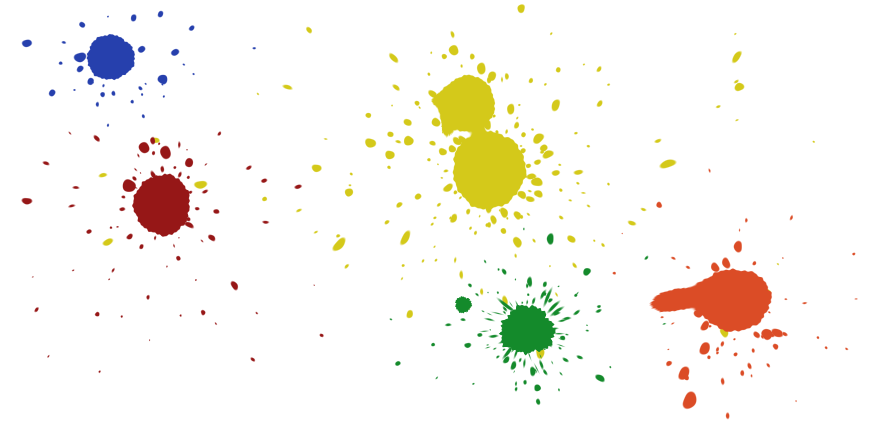
This background is drawn by a Shadertoy shader. Its source:

```glsl
// Paint splats in five inks with flung droplets on white paper.
#define PAPER  vec3(1.0)
#define BLUE   vec3(0.15, 0.25, 0.68)
#define RED    vec3(0.59, 0.09, 0.09)
#define YELLOW vec3(0.83, 0.79, 0.10)
#define GREEN  vec3(0.08, 0.54, 0.17)
#define ORANGE vec3(0.86, 0.30, 0.15)
#define SMALLEST_DROP 0.18
#define TAU 6.28319

vec4 hash4(float n) {
    return fract(sin(n * vec4(12.9, 78.2, 37.7, 93.1) + 1.7) * 43758.5);
}

float smoothMin(float a, float b, float k) {
    float h = max(k - abs(a - b), 0.0) / k;
    return min(a, b) - h * h * k * 0.25;
}

mat2 rotation(float a) {
    float c = cos(a), s = sin(a);
    return mat2(c, -s, s, c);
}

// Ellipse whose rim is roughened by layered sines
float blob(vec2 p, vec2 center, vec2 radii, float rough, float seed) {
    vec2 q = (p - center) / radii;
    float a = atan(q.y, q.x);
    float rim = sin(3.0 * a + seed) + 0.7 * sin(7.0 * a + seed * 2.3)
              + 0.6 * sin(13.0 * a + seed * 3.1) + 0.5 * sin(23.0 * a + seed * 4.7)
              + 0.4 * sin(37.0 * a + seed * 1.9);
    return (length(q) - 1.0 - rough * rim) * min(radii.x, radii.y);
}

// Droplets flung outward; arc holds the middle angle and the sweep
float spray(vec2 p, vec2 center, float inner, vec2 reach, vec2 arc,
            int count, float size, float stretch, float seed) {
    float d = 1e3;
    for (int i = 0; i < count; i++) {
        vec4 h = hash4(float(i) + seed * 17.3);
        float a = arc.x + arc.y * ((float(i) + h.x) / float(count) - 0.5);
        vec2 dir = vec2(cos(a), sin(a));
        vec2 q = p - center - dir * mix(vec2(inner), reach, pow(h.y, 1.5));
        q = rotation(a + 0.6 * (h.w - 0.5)) * q;
        q.x /= mix(1.0, stretch, h.w);
        q.y += 0.2 * q.x * sin(q.x / size * 2.0 + h.z * TAU);
        d = min(d, length(q) - size * mix(SMALLEST_DROP, 1.0, h.z * h.z));
    }
    return d;
}

vec3 paint(vec3 under, vec3 ink, float d) {
    float edge = 0.75 / iResolution.y;
    return mix(ink, under, smoothstep(-edge, edge, d));
}

void mainImage(out vec4 fragColor, in vec2 fragCoord) {
    vec2 p = fragCoord / iResolution.y;
    vec2 around = vec2(0.0, TAU);
    vec3 color = PAPER;
    float d;

    // Yellow: two joined splats and the widest spray
    vec2 c = vec2(1.091, 0.621);
    d = blob(p, c, vec2(0.081, 0.087), 0.022, 1.0);
    float upper = blob(p, vec2(1.044, 0.768), vec2(0.061, 0.063), 0.018, 4.0);
    upper = smoothMin(upper, blob(p, vec2(0.987, 0.777), vec2(0.021, 0.010), 0.05, 2.0), 0.03);
    upper = smoothMin(upper, blob(p, vec2(0.998, 0.722), vec2(0.012, 0.027), 0.05, 3.0), 0.02);
    d = smoothMin(d, upper, 0.018);
    d = min(d, spray(p, c, 0.085, vec2(0.14), around, 40, 0.008, 1.8, 1.0));
    d = min(d, spray(p, c, 0.11, vec2(0.33, 0.24), around, 60, 0.011, 1.7, 2.0));
    d = min(d, spray(p, c, 0.20, vec2(0.92, 0.46), around, 70, 0.009, 2.4, 3.0));
    d = min(d, spray(p, vec2(1.044, 0.768), 0.08, vec2(0.14), vec2(1.7, 1.8), 6, 0.013, 1.4, 4.0));
    color = paint(color, YELLOW, d);

    // Blue: small splat dripping mostly downward
    c = vec2(0.247, 0.872);
    d = blob(p, c, vec2(0.053, 0.050), 0.025, 2.0);
    d = min(d, spray(p, c, 0.065, vec2(0.20, 0.15), vec2(-1.57, 3.8), 18, 0.011, 1.4, 5.0));
    d = min(d, spray(p, c, 0.09, vec2(0.36, 0.18), around, 18, 0.009, 1.6, 6.0));
    color = paint(color, BLUE, d);

    // Dark red: round splat crowned with heavy drops
    c = vec2(0.362, 0.543);
    d = blob(p, c, vec2(0.063, 0.068), 0.026, 5.0);
    d = min(d, spray(p, c, 0.085, vec2(0.14), vec2(1.75, 1.8), 7, 0.016, 1.4, 7.0));
    d = min(d, spray(p, c, 0.065, vec2(0.12), around, 20, 0.006, 2.5, 8.0));
    d = min(d, spray(p, c, 0.12, vec2(0.34, 0.24), around, 30, 0.007, 2.6, 9.0));
    d = min(d, spray(p, c, 0.25, vec2(0.45, 0.60), vec2(-1.57, 2.6), 14, 0.005, 1.8, 10.0));
    color = paint(color, RED, d);

    // Green: spiky splat with thin rays and a lone drop
    c = vec2(1.177, 0.263);
    d = blob(p, c, vec2(0.060, 0.053), 0.055, 3.0);
    d = min(d, blob(p, vec2(1.034, 0.320), vec2(0.018), 0.05, 1.0));
    d = min(d, spray(p, c, 0.055, vec2(0.10), around, 44, 0.004, 7.0, 11.0));
    d = min(d, spray(p, c, 0.08, vec2(0.18, 0.15), around, 36, 0.006, 2.6, 12.0));
    d = min(d, spray(p, c, 0.13, vec2(0.38, 0.24), around, 22, 0.008, 2.0, 13.0));
    color = paint(color, GREEN, d);

    // Orange: broad splat with a tail to the left, drops below
    c = vec2(1.638, 0.331);
    d = blob(p, c, vec2(0.083, 0.069), 0.025, 6.0);
    vec2 tail = rotation(0.18) * (p - vec2(1.513, 0.331));
    d = smoothMin(d, blob(tail, vec2(0.0), vec2(0.062, 0.024), 0.03, 2.0), 0.03);
    d = min(d, spray(p, c, 0.075, vec2(0.13), around, 16, 0.009, 1.7, 14.0));
    d = min(d, spray(p, c, 0.10, vec2(0.24, 0.29), vec2(-1.35, 2.2), 18, 0.014, 1.8, 15.0));
    d = min(d, spray(p, c, 0.14, vec2(0.34, 0.32), around, 22, 0.006, 2.2, 16.0));
    color = paint(color, ORANGE, d);

    fragColor = vec4(color, 1.0);
}
```
